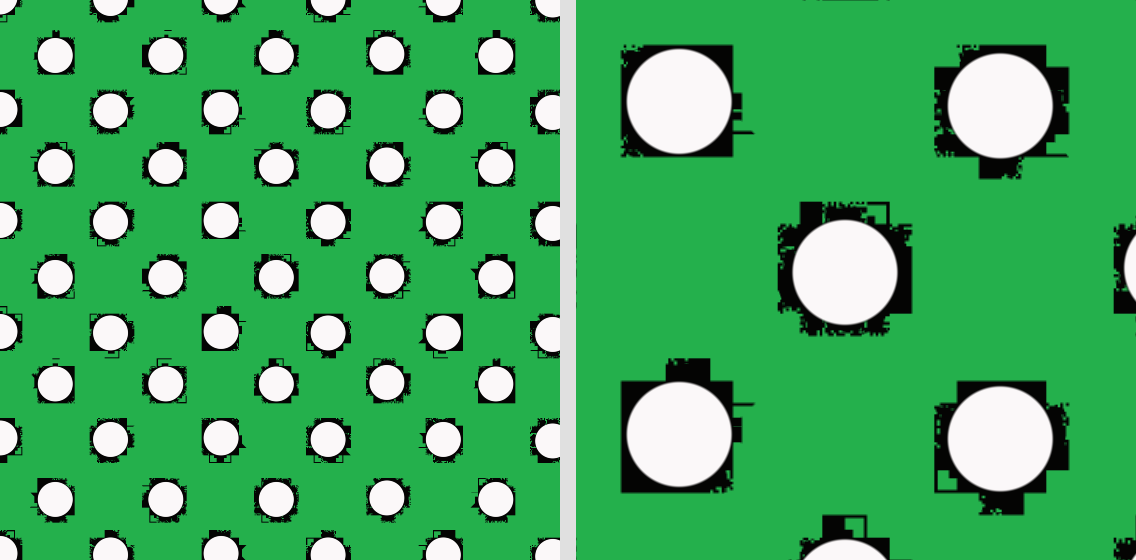
Left, the full canvas; right, a detail of the centre.
Write a WebGL 2 fragment shader that draws this pattern.

```glsl
#version 300 es
precision highp float;

#define BLOCKS 75.0               // square blocks across the canvas
#define STEP vec2(7.402, 7.432)   // half repeat, in blocks
#define DOT_RADIUS 2.34
#define RIM_REACH 2.44            // blocks nearer than this turn black
#define FAINT_BAND 0.10           // barely reached blocks fill in part
#define GRAIN 8.0                 // specks across one block
#define WEAR 0.55
#define SOFTNESS 0.12

uniform vec2 u_resolution;
out vec4 fragColor;

const vec3 GREEN = vec3(0.14, 0.69, 0.30);
const vec3 WHITE = vec3(0.985, 0.972, 0.975);
const vec3 BLACK = vec3(0.015, 0.015, 0.012);

float hash(vec2 p) {
    vec3 h = fract(vec3(p.xyx) * 0.1031);
    h += dot(h, h.yzx + 33.33);
    return fract((h.x + h.y) * h.z);
}

// 1 where k equals n
float at(float k, float n) {
    return 1.0 - step(0.5, abs(k - n));
}

// Dot centre for a half-repeat index, with uneven rows and columns
vec2 dotCentre(vec2 k) {
    vec2 c = k * STEP;
    c.x += 0.16 * at(k.x, 8.0) - 0.47 * at(k.x, 6.0) - 0.21 * at(k.x, 9.0);
    c.y -= 0.60 * (at(k.y, 7.0) + at(k.y, 8.0)) + 0.20 * at(k.y, 0.0);
    c.y += 0.20 * (at(k.x, 10.0) - at(k.x, 0.0) - at(k.x, 4.0) - at(k.x, 7.0));
    return c;
}

// Black fill of the block holding q, as touched by one dot
float blockInk(vec2 q, vec2 centre) {
    vec2 block = floor(q);
    vec2 nearest = clamp(centre, block, block + 1.0);
    float reach = RIM_REACH - length(nearest - centre);
    if (reach < 0.0) return 0.0;

    vec2 away = abs(q - nearest);
    float depth = max(away.x, away.y);
    float chance = hash(block + 7.0);

    // Faint blocks: a half tab at the sides, a strip and a line above or below
    if (reach < FAINT_BAND) {
        if (away.x > away.y && abs(centre.x - nearest.x) > 2.0)
            return step(depth, 0.4);
        if (chance > 0.4)
            return max(step(depth, 0.36), step(0.86, depth));
    }

    // Specks eat the outer edge of lightly touched blocks
    float speck = hash(floor(q * GRAIN) + 31.0);
    float worn = step(reach, 0.7) * step(0.7, depth) * step(0.3, chance);
    return 1.0 - worn * step(speck, WEAR * smoothstep(0.55, 1.0, depth));
}

float ink(vec2 q) {
    vec2 home = round(q / STEP);
    float fill = 0.0;
    for (int j = -1; j <= 1; j++)
        for (int i = -1; i <= 1; i++) {
            vec2 k = home + vec2(i, j);
            if (mod(k.x + k.y, 2.0) < 0.5)
                fill = max(fill, blockInk(q, dotCentre(k)));
        }
    return fill;
}

float dotDistance(vec2 q) {
    vec2 home = round(q / STEP);
    float d = 1e3;
    for (int j = -1; j <= 1; j++)
        for (int i = -1; i <= 1; i++) {
            vec2 k = home + vec2(i, j);
            if (mod(k.x + k.y, 2.0) < 0.5)
                d = min(d, length(q - dotCentre(k)) - DOT_RADIUS);
        }
    return d;
}

void main() {
    // Block units, counted down from the top edge
    vec2 uv = gl_FragCoord.xy / u_resolution;
    vec2 q = vec2(uv.x, 1.0 - uv.y) * BLOCKS;
    float blur = max(SOFTNESS, BLOCKS / min(u_resolution.x, u_resolution.y));

    // Average the blocks over a small square to smooth their edges
    float black = 0.0;
    for (int j = -1; j <= 1; j++)
        for (int i = -1; i <= 1; i++)
            black += ink(q + vec2(i, j) * blur / 3.0) / 9.0;

    float d = dotDistance(q);
    float edge = 0.6 * blur;
    vec3 colour = mix(GREEN, BLACK, black);
    colour = mix(colour, BLACK, 0.6 * (1.0 - smoothstep(0.0, 2.0 * edge, d)));
    colour = mix(colour, WHITE, 1.0 - smoothstep(-edge, edge, d));
    fragColor = vec4(colour, 1.0);
}
```
